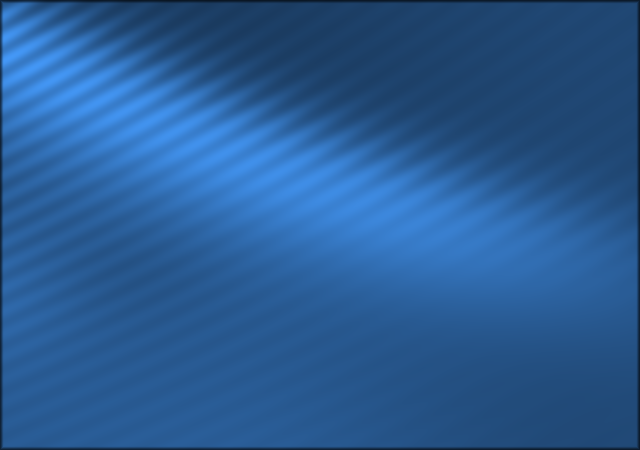
A Shadertoy shader for this background:

```glsl
// Blue satin backdrop: a diagonal light band crossed by soft slanted ribs.

#define TINT vec3(0.275, 0.615, 1.0)
#define RIB_SPACING 0.0505
#define RIB_SLOPE 0.41
#define RIB_FAN 0.15
#define RIB_PHASE 0.115
#define RIB_DEPTH 0.115
#define BAND_ABOVE 0.13
#define BAND_BELOW 0.20
#define BAND_GAIN 0.35
#define RIM_WIDTH 0.009

// Height of the band's brightest line, bending gently to the right
float ridgeHeight(float x) {
    return 0.92 - 0.50 * x + 0.10 * x * x;
}

float softSpot(vec2 p, vec2 center, vec2 radius) {
    vec2 q = (p - center) / radius;
    return exp(-dot(q, q));
}

// Rib wave from -1 in the grooves to 1 on the crests; ribs fan out to the right
float ribWave(vec2 p) {
    float slope = RIB_SLOPE + RIB_FAN * p.y;
    float across = 1.0 - p.y + slope * p.x - RIB_PHASE;
    return -cos(6.28318 * across / RIB_SPACING);
}

// Ribs are strongest at the upper left and melt away to the right
float ribStrength(vec2 p, float d) {
    float fade = exp(-0.95 * p.x) * mix(0.22, 1.0, smoothstep(0.0, 0.95, p.y));
    float shade = 1.0 - 0.55 * smoothstep(0.08, 0.30, d);
    return RIB_DEPTH * fade * shade;
}

float clothBrightness(vec2 p, float d) {
    // Dim cloth on either side of the band
    float upper = mix(0.38, 0.45, smoothstep(0.4, 1.4, p.x));
    float lower = mix(0.56, 0.46, smoothstep(0.5, 1.35, p.x));
    float base = mix(lower, upper, smoothstep(-0.10, 0.15, d));

    // Main band: crisp above, long falloff below
    float t = d / (d > 0.0 ? BAND_ABOVE : BAND_BELOW);
    float gain = BAND_GAIN * (1.0 - smoothstep(0.8, 1.85, p.x));
    float light = base + gain * exp(-t * t);

    // Secondary glows and a shallow fold
    light += 0.08 * softSpot(p, vec2(0.0, 0.33), vec2(0.17, 0.16));
    light += 0.03 * softSpot(p, vec2(0.45, 0.0), vec2(0.45, 0.17));
    light -= 0.035 * softSpot(p, vec2(0.30, 0.40), vec2(0.20, 0.10));
    return light;
}

void mainImage(out vec4 fragColor, in vec2 fragCoord) {
    vec2 p = fragCoord / iResolution.y;
    float aspect = iResolution.x / iResolution.y;

    // Ribs nudge the ridge, giving the band a scalloped upper edge
    float wave = ribWave(p);
    float d = p.y - ridgeHeight(p.x) - 0.009 * wave;
    float light = clothBrightness(p, d);
    light *= 1.0 + ribStrength(p, d) * wave;

    // Thin dark rim
    vec2 inset = min(p, vec2(aspect, 1.0) - p);
    float edge = min(inset.x, inset.y);
    light *= mix(0.35, 1.0, smoothstep(0.0, RIM_WIDTH, edge));

    fragColor = vec4(TINT * light, 1.0);
}
```
